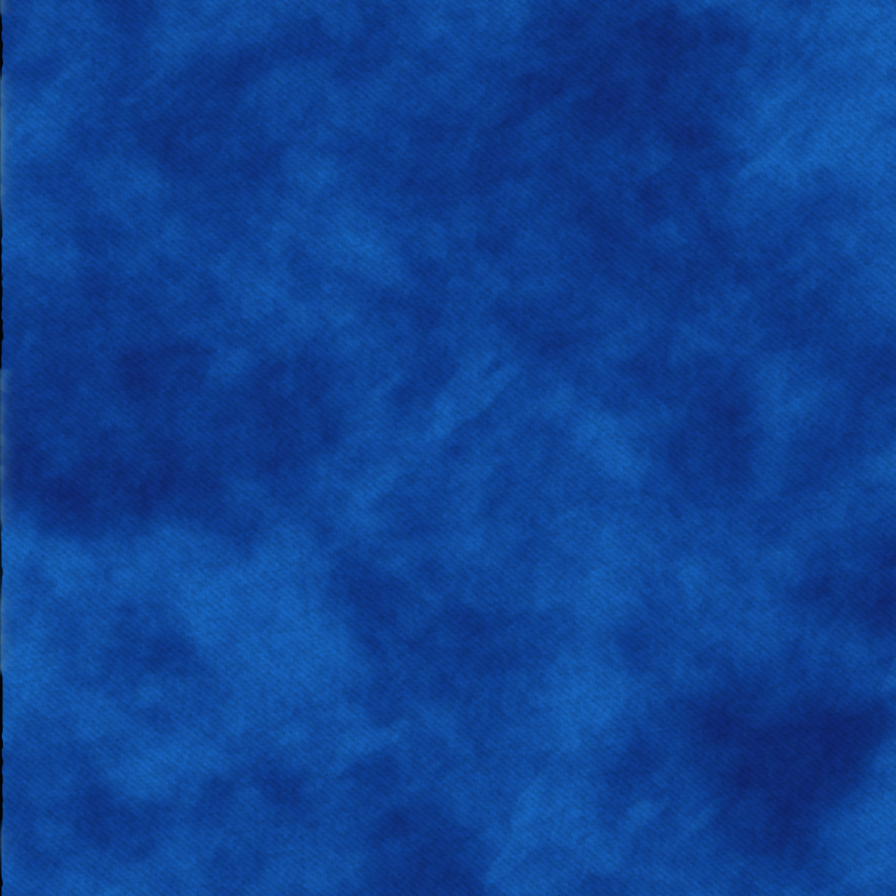
Reproduce this texture procedurally as a Shadertoy shader.

```glsl
// Mottled deep blue dyed cloth: soft clouds, faint wisps, fine twill grain and a worn left edge.

const vec3 DEEP_NAVY   = vec3(0.055, 0.145, 0.430);
const vec3 ROYAL_BLUE  = vec3(0.050, 0.235, 0.555);
const vec3 BRIGHT_BLUE = vec3(0.080, 0.355, 0.690);
const vec3 WORN_BLUE   = vec3(0.300, 0.500, 0.660);
const vec3 EDGE_BLACK  = vec3(0.010, 0.015, 0.030);
const float TAU = 6.2831853;

vec3 hash3(vec2 p) {
    vec3 q = fract(p.xyx * vec3(0.1031, 0.1030, 0.0973));
    q += dot(q, q.yxz + 33.33);
    return fract((q.xxy + q.yzz) * q.zyx);
}

// Smooth cellular noise: random tones blended around jittered points
float cellNoise(vec2 p, float focus) {
    vec2 cell = floor(p), local = fract(p);
    float tone = 0.0, total = 0.0;
    for (int y = -1; y <= 1; y++) {
        for (int x = -1; x <= 1; x++) {
            vec2 offset = vec2(x, y);
            vec3 rnd = hash3(cell + offset + 57.0);
            vec2 toPoint = offset + rnd.xy - local;
            float weight = exp(-focus * dot(toPoint, toPoint));
            tone += weight * rnd.z;
            total += weight;
        }
    }
    return tone / max(total, 1e-5);
}

// Layered cellular noise, centred on 0.5
float clouds(vec2 p, int layers, float gain) {
    mat2 turn = mat2(0.8, 0.6, -0.6, 0.8);
    float sum = 0.0, total = 0.0, amplitude = 1.0;
    for (int i = 0; i < layers; i++) {
        sum += amplitude * cellNoise(p, 5.0);
        total += amplitude;
        amplitude *= gain;
        p = turn * p * 2.03 + 11.7;
    }
    return sum / total;
}

// Bends the plane with layered sines so that clouds get torn outlines
vec2 warp(vec2 p, float amount) {
    for (int i = 0; i < 4; i++) {
        p += amount * sin(p.yx * vec2(17.0, 19.0) + vec2(1.3, 4.1));
        p = p.yx;
        amount *= 0.7;
    }
    return p;
}

// Short pale brush wisps that rise to the right
float wisps(vec2 p) {
    vec2 along = vec2(p.x + p.y, p.y - p.x) * 0.7071;
    float strokes = cellNoise(along * vec2(15.0, 42.0), 6.0);
    float patches = cellNoise(p * 7.0 + 31.0, 6.0);
    return smoothstep(0.68, 0.95, strokes) * smoothstep(0.5, 0.8, patches);
}

// Diagonal threads mixed with fine speckle, from -1 to 1
float twill(vec2 p, float threads) {
    float ribs = sin(TAU * threads * (p.x * 0.62 + p.y * 0.78));
    float cross = sin(TAU * threads * (p.x * 0.8 - p.y * 0.45));
    float speckle = 2.0 * cellNoise(p * threads * 1.3, 9.0) - 1.0;
    return 0.3 * ribs + 0.2 * ribs * cross + 0.5 * speckle;
}

vec3 dye(float tone) {
    vec3 dark = mix(DEEP_NAVY, ROYAL_BLUE, clamp(tone * 2.0, 0.0, 1.0));
    return mix(dark, BRIGHT_BLUE, clamp(tone * 2.0 - 1.0, 0.0, 1.0));
}

// Ragged strip on the left: pale worn patches around a thin black line
vec3 wornEdge(vec3 color, vec2 p, float pixel) {
    float patches = smoothstep(0.48, 0.66, cellNoise(vec2(3.0, p.y * 9.0), 6.0));
    float fray = cellNoise(p * 110.0, 6.0);
    float fade = exp(-p.x / 0.006) * patches * (0.4 + 0.6 * fray);
    color = mix(color, WORN_BLUE, fade);
    float width = 0.0012 + 0.0025 * fray * (1.0 - patches);
    float line = 1.0 - smoothstep(width - pixel, width + pixel, p.x);
    return mix(color, EDGE_BLACK, line * (1.0 - 0.7 * patches));
}

void mainImage(out vec4 fragColor, in vec2 fragCoord) {
    float pixel = 1.0 / iResolution.y;
    vec2 p = fragCoord * pixel;

    // Broad clouds with smaller torn detail
    vec2 bent = warp(p, 0.011);
    float broad = clouds(bent * 5.2 + 3.0, 6, 0.56);
    float detail = clouds(bent * 24.0 + 19.0, 4, 0.65);
    float tone = 0.5 + 1.9 * (broad - 0.5) + 0.45 * (detail - 0.5);
    tone += 0.2 * wisps(bent);

    // Cloth grain
    vec3 color = dye(tone);
    color *= 1.0 + 0.13 * twill(p, 165.0);

    fragColor = vec4(wornEdge(color, p, pixel), 1.0);
}
```
